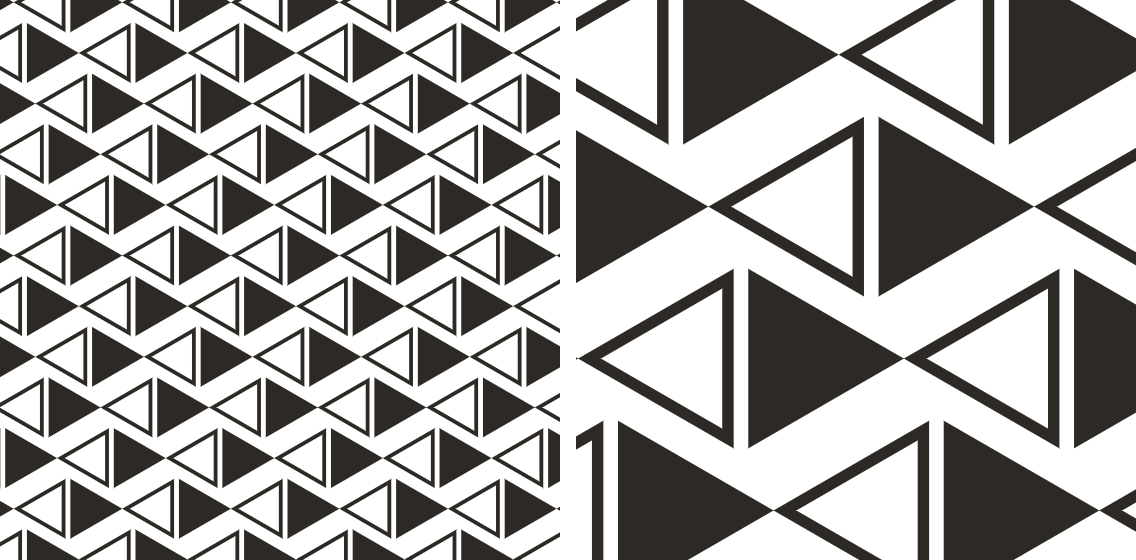
Left, the full canvas; right, a detail of the centre.
This pattern is drawn by a Shadertoy shader. Its source:

```glsl
// Staggered rows of triangle pairs joined tip to tip: a solid one on the left,
// an outlined one on the right. Each row slides by a fixed part of the period;
// both triangles share one mirrored distance function, repeated by rounding.

#define PERIOD 0.1939             // distance between pairs along a row
#define ROW_STEP 0.09043          // distance between rows
#define ROW_SHIFT 0.4             // slide per row upward, in periods
#define TIP vec2(0.4897, 0.6341)  // where one pair of tips meets
#define TRI_WIDTH 0.0926          // tip to base of a triangle
#define STROKE 0.0068             // line width of the outlined triangle
#define INK vec3(0.175, 0.162, 0.145)
#define PAPER vec3(1.0)

// Distance to two equilateral triangles touching tips at the origin
float tipToTip(vec2 p) {
    p = abs(p);
    return max(p.x - TRI_WIDTH, dot(p, vec2(-0.5, 0.8660254)));
}

// Solid triangle left of the tip, outline drawn inward on the right
float pairDistance(vec2 p) {
    float d = tipToTip(p);
    return p.x < 0.0 ? d : max(d, -d - STROKE);
}

void mainImage(out vec4 fragColor, in vec2 fragCoord) {
    float pixel = 1.0 / iResolution.y;
    vec2 p = fragCoord * pixel - TIP;
    float nearestRow = round(p.y / ROW_STEP);

    // Triangles are taller than the row step, so adjacent rows count too
    float d = 1.0;
    for (int i = -1; i <= 1; i++) {
        float row = nearestRow + float(i);
        vec2 q = p - vec2(row * ROW_SHIFT * PERIOD, row * ROW_STEP);
        q.x -= PERIOD * round(q.x / PERIOD);
        d = min(d, pairDistance(q));
    }

    float coverage = clamp(0.5 - d / pixel, 0.0, 1.0);
    fragColor = vec4(mix(PAPER, INK, coverage), 1.0);
}
```
